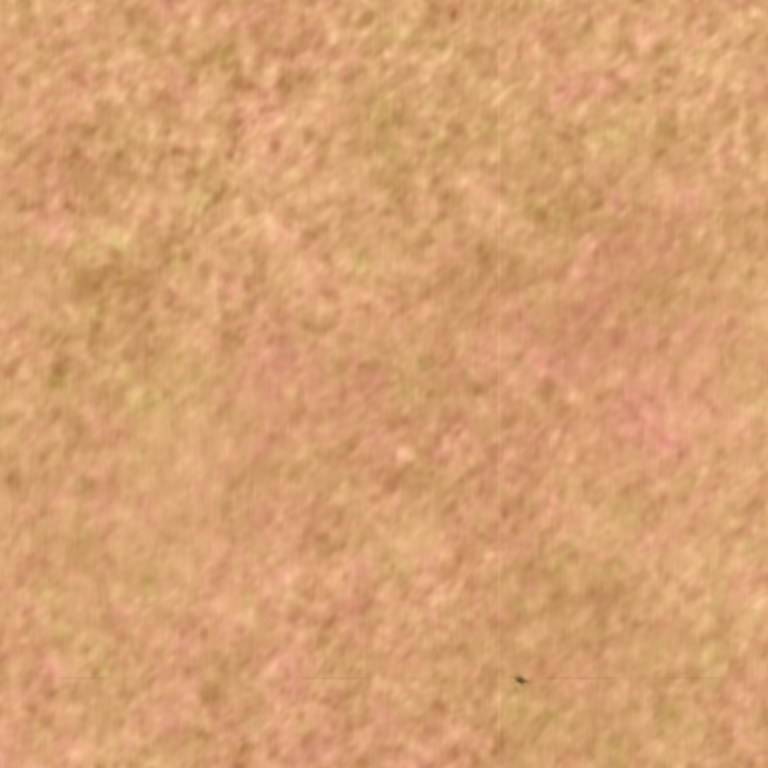
Write a Shadertoy shader that draws this texture.

```glsl
// Warm, sandy paper: soft slanted grains over broad patches of tone and tint.
// Every layer is cellular spot noise, a sum of randomly weighted round bumps,
// stretched and turned per layer; a smudge, a speck and faint creases finish it.

const vec3 SAND = vec3(0.843, 0.638, 0.455);
const vec3 PINK_SHIFT = vec3(0.018, -0.016, 0.020);
const vec3 SPECK_BROWN = vec3(0.36, 0.27, 0.13);

vec3 hash3(vec2 cell) {
    vec3 q = fract(cell.xyx * vec3(0.1031, 0.1030, 0.0973));
    q += dot(q, q.yxz + 33.33);
    return fract((q.xxy + q.yzz) * q.zyx);
}

// One bump per cell, with random place and signed height
float spotNoise(vec2 p) {
    vec2 home = floor(p);
    float sum = 0.0;
    for (int y = -1; y <= 1; y++) {
        for (int x = -1; x <= 1; x++) {
            vec2 cell = home + vec2(x, y);
            vec3 rnd = hash3(cell + 71.0);
            vec2 d = p - cell - rnd.xy;
            float bump = max(0.0, 1.0 - dot(d, d));
            sum += (2.0 * rnd.z - 1.0) * bump * bump * bump;
        }
    }
    return sum;
}

// Spot noise whose bumps are longer along the given angle
float slantedNoise(vec2 p, float angle, float across, float along) {
    vec2 dir = vec2(cos(angle), sin(angle));
    return spotNoise(vec2(dot(p, vec2(-dir.y, dir.x)) * across,
                          dot(p, dir) * along));
}

float softDisc(vec2 p, vec2 center, vec2 radius) {
    vec2 d = (p - center) / radius;
    return exp(-dot(d, d));
}

// Thin straight crease at a given coordinate
float crease(float coord, float place, float width) {
    float d = (coord - place) / width;
    return exp(-d * d);
}

float grainTone(vec2 p) {
    // Gentle bending keeps the grains from lining up
    vec2 bent = p + 0.004 * vec2(spotNoise(p * 17.0 + 9.0), spotNoise(p * 17.0 + 40.0));
    float coarse = slantedNoise(bent, 1.0, 66.0, 40.0);
    float fine = slantedNoise(bent + 3.7, 0.8, 120.0, 80.0);
    float crossing = slantedNoise(bent + 8.1, 2.5, 74.0, 48.0);
    float streaks = spotNoise(p * vec2(210.0, 45.0) + 5.0);
    float rough = 1.0 + 0.3 * spotNoise(p * 3.0 + 12.0);
    return rough * (0.064 * coarse + 0.040 * fine + 0.034 * crossing) + 0.014 * streaks;
}

float patchTone(vec2 p) {
    return 0.026 * spotNoise(p * 4.0 + 2.0)
         + 0.022 * spotNoise(p * 11.0 + 6.0)
         + 0.026 * slantedNoise(p + 1.3, 0.5, 27.0, 20.0);
}

float pinkness(vec2 p) {
    return 0.9 * spotNoise(p * 3.0 + 21.0)
         + 0.8 * spotNoise(p * 13.0 + 31.0)
         + 0.9 * spotNoise(p * 38.0 + 54.0);
}

void mainImage(out vec4 fragColor, in vec2 fragCoord) {
    vec2 p = fragCoord / iResolution.y;

    // Grain and broad patches
    vec3 color = SAND + grainTone(p) + patchTone(p);
    color += PINK_SHIFT * pinkness(p);

    // Faint pale fold and broken dark scratch
    color += vec3(0.030, 0.024, 0.026) * crease(p.x, 0.650, 0.002);
    float broken = smoothstep(-0.1, 0.5, spotNoise(vec2(p.x * 14.0, 3.0)));
    color -= 0.045 * broken * crease(p.y, 0.117, 0.0015);

    // Brown smudge and small dark speck
    color -= vec3(0.06, 0.07, 0.07) * softDisc(p, vec2(0.15, 0.625), vec2(0.055, 0.035));
    vec2 ragged = p + 0.004 * spotNoise(p * 150.0);
    float speck = softDisc(ragged, vec2(0.677, 0.113), vec2(0.009, 0.006));
    color = mix(color, SPECK_BROWN, 0.9 * speck);

    fragColor = vec4(clamp(color, 0.0, 1.0), 1.0);
}
```
